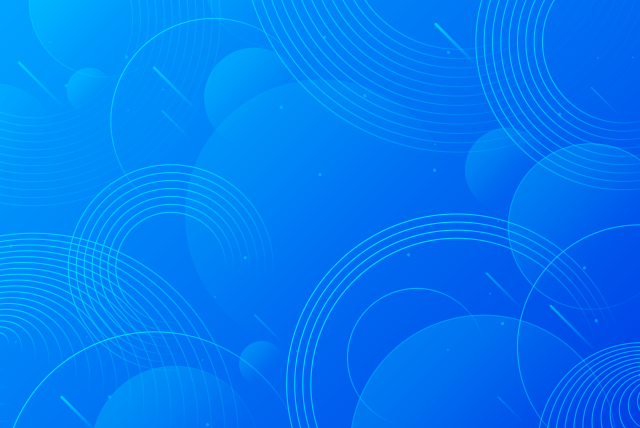
Write a Shadertoy shader that draws this background.

```glsl
// Blue diagonal gradient with translucent discs, fading concentric rings, streaks and dots.

const vec2 CANVAS = vec2(7.68, 5.12);        // layout units, y pointing down
const vec2 DIAGONAL = vec2(0.7071);          // direction in which everything fades
const vec3 SKY = vec3(0.0, 0.645, 1.0);
const vec3 AZURE = vec3(0.0, 0.43, 0.95);
const vec3 COBALT = vec3(0.0, 0.25, 0.90);
const vec3 CYAN = vec3(0.0, 0.82, 1.0);
const vec3 GLINT = vec3(0.0, 0.88, 1.0);

// Antialiased coverage of a signed distance
float cover(float d, float px) {
    return clamp(0.5 - d / px, 0.0, 1.0);
}

// Position along the diagonal of a circle, -1 at upper left to 1 at lower right
float slant(vec2 q, float r) {
    return dot(q, DIAGONAL) / r;
}

// Thin circle that vanishes where its slant passes reach
float stroke(vec2 q, float r, float reach, float px) {
    float fade = clamp((reach - slant(q, r)) * 0.8, 0.0, 1.0);
    return cover(abs(length(q) - r) - 0.0065, px) * fade;
}

// Disc whose fill dissolves towards the lower right, with an optional rim
vec3 disc(vec3 col, vec2 p, vec2 c, float r, float fill, float rim, float px) {
    vec2 q = p - c;
    float fade = 1.0 - smoothstep(-1.1, 0.55, slant(q, r));
    col = mix(col, CYAN, fill * fade * cover(length(q) - r, px));
    return mix(col, GLINT, rim * stroke(q, r, 1.2, px));
}

// Family of count rings running from one circle (xy centre, z radius) to another
vec3 rings(vec3 col, vec2 p, vec3 outer, vec3 inner, int count, float alpha, float reach, float px) {
    for (int i = 0; i < count; i++) {
        vec3 ring = mix(outer, inner, float(i) / float(max(count - 1, 1)));
        col = mix(col, GLINT, alpha * stroke(p - ring.xy, ring.z, reach, px));
    }
    return col;
}

// Diagonal streak with a bright head and a vanishing tail
vec3 streak(vec3 col, vec2 p, vec2 head, float len, float alpha, float px) {
    vec2 q = p - head;
    float along = clamp(dot(q, DIAGONAL), 0.0, len);
    float d = length(q - along * DIAGONAL) - mix(0.006, 0.017, alpha);
    return mix(col, CYAN, alpha * (1.0 - along / len) * cover(d, px));
}

vec3 hash3(vec2 cell) {
    vec3 h = fract(cell.xyx * vec3(0.1031, 0.1030, 0.0973));
    h += dot(h, h.yxz + 33.33);
    return fract((h.xxy + h.yxx) * h.zyx);
}

// Cellular scatter of large and small dots
vec3 dots(vec3 col, vec2 p, float size, float px) {
    vec2 cell = floor(p / size);
    vec3 h = hash3(cell + 7.0);
    vec2 centre = (cell + 0.1 + 0.8 * h.xy) * size;
    float r = h.z < 0.35 ? 0.019 : 0.009;
    float present = step(h.z, 0.65);
    return mix(col, CYAN, 0.5 * present * cover(length(p - centre) - r, px));
}

void mainImage(out vec4 fragColor, in vec2 fragCoord) {
    vec2 uv = fragCoord / iResolution.xy;
    vec2 p = vec2(uv.x, 1.0 - uv.y) * CANVAS;
    float px = CANVAS.y / iResolution.y;

    // Backdrop
    float t = (p.x + p.y) / (CANVAS.x + CANVAS.y);
    vec3 col = mix(SKY, AZURE, min(t / 0.55, 1.0));
    col = mix(col, COBALT, max(t - 0.55, 0.0) / 0.45);

    // Discs
    col = disc(col, p, vec2(3.85, 2.58), 1.63, 0.20, 0.0, px);
    col = disc(col, p, vec2(1.25, 0.02), 0.90, 0.50, 0.35, px);
    col = disc(col, p, vec2(-0.05, 1.75), 0.75, 0.30, 0.0, px);
    col = disc(col, p, vec2(3.25, -0.25), 0.80, 0.32, 0.1, px);
    col = disc(col, p, vec2(1.07, 1.08), 0.27, 0.42, 0.0, px);
    col = disc(col, p, vec2(3.05, 1.17), 0.60, 0.38, 0.0, px);
    col = disc(col, p, vec2(6.08, 2.03), 0.50, 0.30, 0.0, px);
    col = disc(col, p, vec2(7.09, 2.71), 0.99, 0.26, 0.40, px);
    col = disc(col, p, vec2(5.80, 5.37), 1.60, 0.25, 0.35, px);
    col = disc(col, p, vec2(2.10, 5.38), 1.00, 0.30, 0.1, px);
    col = disc(col, p, vec2(3.14, 4.35), 0.27, 0.32, 0.0, px);

    // Ring families
    col = rings(col, p, vec3(0.40, 0.22, 2.24), vec3(0.40, 0.22, 1.19), 12, 0.75, 1.08, px);
    col = rings(col, p, vec3(5.50, -0.77, 2.59), vec3(5.50, -0.77, 1.36), 12, 0.70, 1.05, px);
    col = rings(col, p, vec3(7.48, 0.50, 1.77), vec3(7.48, 0.50, 0.97), 9, 0.75, 1.05, px);
    col = rings(col, p, vec3(2.05, 3.20, 1.23), vec3(2.05, 3.20, 0.66), 7, 0.75, 0.80, px);
    col = rings(col, p, vec3(0.40, 5.25, 2.46), vec3(-0.02, 4.10, 0.12), 18, 0.80, 0.85, px);
    col = rings(col, p, vec3(5.48, 4.60, 2.04), vec3(5.48, 4.60, 1.75), 4, 0.95, 0.45, px);
    col = rings(col, p, vec3(7.70, 5.35, 1.25), vec3(7.85, 4.80, 0.20), 12, 0.60, 1.0, px);

    // Lone rings
    col = rings(col, p, vec3(2.56, 1.45, 1.23), vec3(0.0), 1, 1.00, 0.15, px);
    col = rings(col, p, vec3(7.67, 4.15, 1.46), vec3(0.0), 1, 0.65, 0.50, px);
    col = rings(col, p, vec3(1.86, 5.80, 1.83), vec3(0.0), 1, 0.95, 0.40, px);
    col = rings(col, p, vec3(5.00, 4.28, 0.83), vec3(0.0), 1, 0.65, 0.50, px);

    // Streaks and dots
    col = streak(col, p, vec2(0.23, 0.75), 0.78, 0.85, px);
    col = streak(col, p, vec2(1.85, 0.81), 0.72, 0.85, px);
    col = streak(col, p, vec2(1.95, 1.33), 0.50, 0.45, px);
    col = streak(col, p, vec2(5.23, 0.29), 0.70, 0.95, px);
    col = streak(col, p, vec2(7.10, 1.05), 0.50, 0.35, px);
    col = streak(col, p, vec2(5.84, 3.27), 0.60, 0.55, px);
    col = streak(col, p, vec2(6.61, 3.66), 0.76, 0.70, px);
    col = streak(col, p, vec2(3.06, 3.77), 0.50, 0.40, px);
    col = streak(col, p, vec2(0.74, 4.75), 0.60, 0.90, px);
    col = streak(col, p, vec2(5.98, 4.75), 0.45, 0.30, px);
    col = dots(col, p, 0.92, px);

    fragColor = vec4(col, 1.0);
}
```
